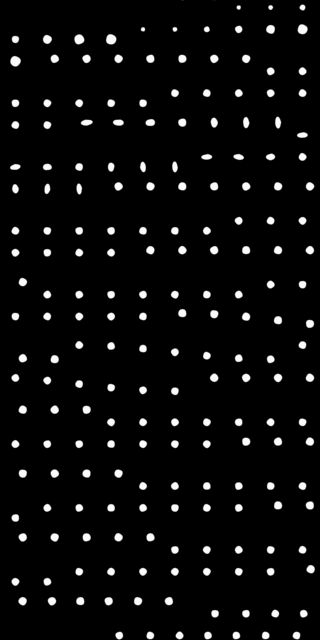
A WebGL 2 fragment shader for this pattern:

```glsl
#version 300 es
precision highp float;

uniform vec2 u_resolution;
out vec4 fragColor;

const float RUN = 7.0; // dots in one run; three runs make a set

float hash(float n) {
    return fract(sin(n * 12.9898) * 43758.5453);
}

// Signed distance to a slightly uneven, stretched and turned dot
float dotDistance(vec2 q, float radius, float stretch, float seed) {
    float turn = 0.4 * (hash(seed) - 0.5);
    q = mat2(cos(turn), -sin(turn), sin(turn), cos(turn)) * q;
    vec2 axes = radius * vec2(stretch, 1.0 / stretch);
    float angle = atan(q.y, q.x + 1e-6);
    float wobble = 1.0 + 0.03 * sin(3.0 * angle + 6.28 * hash(seed + 3.0))
                       + 0.025 * cos(4.0 * angle + 6.28 * hash(seed + 7.0));
    float scaled = length(q / axes);
    float slope = length(q / (axes * axes));
    return scaled * (scaled - wobble) / max(slope, 1e-4);
}

// Distance to the dot of one cell, numbered in reading order
float cellDistance(vec2 p, vec2 cell) {
    float index = cell.x + 10.0 * cell.y;
    float run = floor((index + 0.5) / RUN);
    float phase = index - run * RUN;
    float corner = mod(run, 3.0);
    float set = floor((run + 0.5) / 3.0);
    float ease = 0.5 - 0.5 * cos(3.14159265 * phase / (RUN - 1.0));

    // Three resting places, one for each run of a set
    vec2 center = corner < 0.5 ? vec2(0.715, -0.157)
                : corner < 1.5 ? vec2(0.483, 0.235)
                               : vec2(0.483, -0.08);
    float radius = corner < 0.5 ? 0.127 : 0.118;
    float stretch = 1.0;

    // Some sets grow, flatten or slide through each run
    if (set < 0.5) radius = mix(0.065, 0.16, ease);
    else if (set == 2.0) stretch = exp2(0.5 - ease);
    else if (set == 5.0) center.y = -0.183 + 0.444 * ease;
    else if (set == 9.0) center.x = 0.74 - 0.444 * ease;

    return dotDistance(p - cell - center, radius, stretch, run + 0.1 * phase);
}

void main() {
    vec2 uv = gl_FragCoord.xy / u_resolution;
    vec2 p = vec2(uv.x, 1.0 - uv.y) * vec2(10.03, 20.06);
    float pixel = 20.06 / u_resolution.y;

    // A dot may rise above its own row, so test the next row too
    float d = 1e3;
    for (int row = 0; row < 2; row++) {
        d = min(d, cellDistance(p, floor(p) + vec2(0.0, float(row))));
    }

    float ink = 1.0 - smoothstep(-0.9 * pixel, 0.9 * pixel, d);
    fragColor = vec4(vec3(0.985 * ink), 1.0);
}
```
